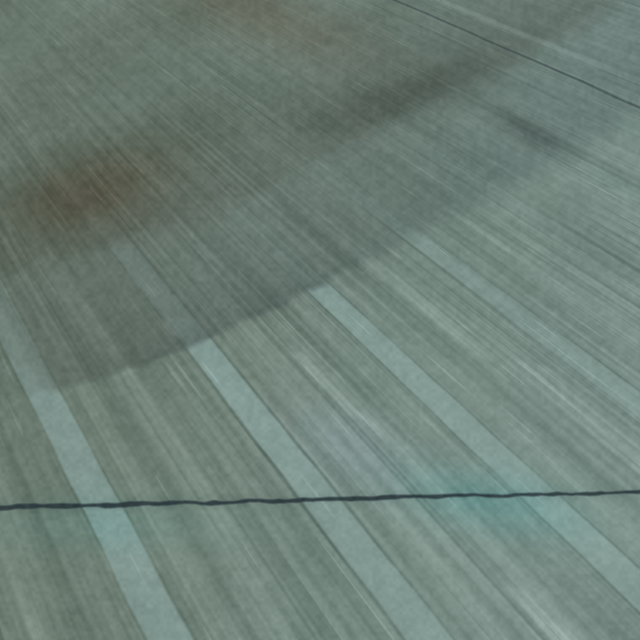
Give the GLSL for this texture, as a WebGL 2 fragment shader.

```glsl
#version 300 es
precision highp float;
uniform vec2 u_resolution;
out vec4 fragColor;

float hash(vec2 p) {
  return fract(sin(dot(p, vec2(127.1, 311.7))) * 43758.5453);
}

float noise(vec2 p) {
  vec2 i = floor(p), f = fract(p);
  f = f * f * (3.0 - 2.0 * f);
  return mix(mix(hash(i), hash(i + vec2(1, 0)), f.x),
             mix(hash(i + vec2(0, 1)), hash(i + vec2(1, 1)), f.x), f.y);
}

float fbm(vec2 p) {
  float sum = 0.0, amp = 0.5;
  for (int i = 0; i < 5; i++) {
    sum += amp * noise(p);
    p = mat2(1.6, 1.2, -1.2, 1.6) * p + 7.3;
    amp *= 0.5;
  }
  return sum;
}

// Soft elongated spot, tilted along the stain
float spot(vec2 p, vec2 center, vec2 radius, float angle) {
  vec2 q = p - center;
  float c = cos(angle), s = sin(angle);
  q = vec2(c * q.x + s * q.y, c * q.y - s * q.x) / radius;
  return exp(-dot(q, q));
}

// Antialiased stripe of a given half width
float stripe(float dist, float halfWidth, float blur) {
  return 1.0 - smoothstep(halfWidth - blur, halfWidth + blur, abs(dist));
}

void main() {
  vec2 uv = gl_FragCoord.xy / u_resolution;
  float px = 1.0 / min(u_resolution.x, u_resolution.y);

  // Rays from a vanishing point beyond the upper left corner
  float depth = 1.488 - uv.y;
  float ray = (uv.x + 0.495) / depth;
  float rayPx = px * (1.0 + ray) / depth;
  float along = 3.0 / depth;
  float mottle = fbm(uv * 6.0);
  float wobble = noise(vec2(along * 9.0, ray * 4.0)) - 0.5;

  // Two curved fronts of the damp stain
  float ragged = 0.035 * (mottle - 0.5) + 0.012 * (noise(uv * 35.0) - 0.5);
  float front = uv.y - (0.36 + 0.30 * uv.x + 0.17 * uv.x * uv.x) + ragged;
  float back = uv.y - (0.56 + 0.26 * uv.x + 0.20 * uv.x * uv.x) + ragged;
  float frontBlur = 0.008 + 0.035 * smoothstep(0.45, 0.9, uv.x);
  float damp = smoothstep(-frontBlur, frontBlur, front) * smoothstep(0.0, 0.14, uv.x + front * 0.7);
  float soaked = smoothstep(-0.02, 0.035, back);

  // Weathered concrete, cooler toward the lower right
  vec3 color = mix(vec3(0.425, 0.485, 0.44), vec3(0.47, 0.55, 0.522),
                   smoothstep(0.1, 1.1, uv.x + 0.25 * (1.0 - uv.y)));
  color += 0.07 * (mottle - 0.48);

  // Fine combed grooves between the bands
  float combed = noise(vec2(ray * 105.0, along * 1.2)) - 0.5;
  float hairline = noise(vec2(ray * 230.0, along * 2.0 + 9.0)) - 0.5;
  float patchy = 0.4 + 0.9 * noise(vec2(ray * 9.0, along * 1.5));
  float grooveFade = smoothstep(0.4, 1.15, depth) * (1.0 - 0.5 * damp);
  color += (0.10 * combed + 0.075 * hairline) * patchy * (0.25 + 0.75 * grooveFade);
  float broad = noise(vec2(ray * 30.0, along * 0.7)) - 0.5;
  color += 0.04 * broad * (1.0 - 0.4 * soaked);

  // Repeating smooth bands, with a thin pale strip midway
  float period = 0.274;
  float cell = floor((ray - 0.511) / period + 0.5);
  float offset = ray - 0.511 - cell * period + 0.003 * wobble;
  float worn = mix(1.0, 0.28, damp) * mix(1.0, 0.12, soaked);
  worn *= 1.0 - 0.6 * smoothstep(1.1, 1.6, ray);
  worn *= 0.85 + 0.3 * hash(vec2(cell, 4.0));
  float band = stripe(offset, 0.0245, rayPx + 0.0015);
  vec3 bandColor = vec3(0.51, 0.598, 0.575) + 0.07 * (mottle - 0.5);
  color = mix(color, bandColor, band * worn * 0.92);
  float bandEdge = stripe(abs(offset) - 0.026, 0.0015, rayPx + 0.001);
  color -= 0.07 * bandEdge * (0.3 + 0.7 * worn) * (0.5 + noise(vec2(along * 12.0, cell)));
  float midway = abs(offset) - 0.5 * period;
  color += 0.085 * stripe(midway + 0.004, 0.005, rayPx + 0.0015) * worn
         * smoothstep(0.2, 0.6, noise(vec2(along * 4.0, floor(ray / period))));

  // Pale scratches scattered along the rays
  float scratch = smoothstep(0.83, 0.97, noise(vec2(ray * 130.0, along * 5.0)));
  color += 0.055 * scratch * (1.0 - 0.4 * damp);

  // Damp stain with a darker rim and brown residue
  float rim = exp(-abs(front) * 55.0) * smoothstep(0.1, 0.3, uv.x) * smoothstep(0.85, 0.4, uv.x);
  float wet = damp * exp(-max(front, 0.0) * 3.0);
  float residue = soaked * exp(-max(back, 0.0) * 9.0);
  color -= vec3(0.065, 0.073, 0.062) * wet * (0.6 + 0.8 * mottle);
  color -= vec3(0.030, 0.033, 0.028) * rim;
  color -= vec3(0.045, 0.062, 0.065) * residue * (0.5 + mottle);
  float streaks = fbm(vec2(uv.x * 2.5 + uv.y, (uv.y - 0.35 * uv.x) * 9.0));
  color -= vec3(0.12, 0.145, 0.155) * (streaks - 0.42) * soaked;
  float brown = spot(uv, vec2(0.15, 0.70), vec2(0.13, 0.06), 0.3)
              + spot(uv, vec2(0.43, 0.97), vec2(0.16, 0.05), -0.35);
  color -= vec3(0.015, 0.055, 0.065) * brown;
  float dark = spot(uv, vec2(0.65, 0.86), vec2(0.13, 0.04), 0.3)
             + 0.8 * spot(uv, vec2(0.83, 0.79), vec2(0.07, 0.02), -0.5)
             + 0.6 * spot(uv, vec2(0.94, 0.60), vec2(0.09, 0.025), -0.5);
  color -= vec3(0.075, 0.088, 0.085) * dark * (0.5 + mottle);

  // Blue-green and lilac tints near the crack
  float teal = spot(uv, vec2(0.76, 0.215), vec2(0.13, 0.045), -0.2)
             + 0.5 * spot(uv, vec2(0.13, 0.18), vec2(0.19, 0.04), 0.0);
  color += vec3(-0.04, 0.025, 0.035) * teal * (0.5 + mottle);
  color += vec3(0.01, 0.01, 0.035) * spot(uv, vec2(0.55, 0.30), vec2(0.10, 0.05), -0.5);

  // Ragged crack across the slab and a seam in the far corner
  float crackY = 0.207 + 0.025 * uv.x + 0.006 * (fbm(vec2(uv.x * 28.0, 3.0)) - 0.5);
  float crackWidth = mix(0.0036, 0.0024, uv.x) * (0.7 + 0.6 * noise(vec2(uv.x * 60.0, 8.0)));
  float crack = stripe(uv.y - crackY, crackWidth, px + 0.0008);
  color -= 0.05 * exp(-abs(uv.y - crackY) * 140.0);
  color = mix(color, vec3(0.17, 0.22, 0.24), crack * 0.9);
  float seam = stripe(ray - 2.28 + 0.008 * wobble, 0.006, rayPx);
  color = mix(color, vec3(0.24, 0.29, 0.29), seam * 0.75);
  color += 0.06 * stripe(ray - 2.42, 0.018, rayPx + 0.006) * smoothstep(0.84, 0.95, uv.y);

  // Fine grain
  color += 0.035 * (noise(uv * 190.0) - 0.5) + 0.03 * (noise(uv * 90.0) - 0.5);
  fragColor = vec4(clamp(color, 0.0, 1.0), 1.0);
}
```
